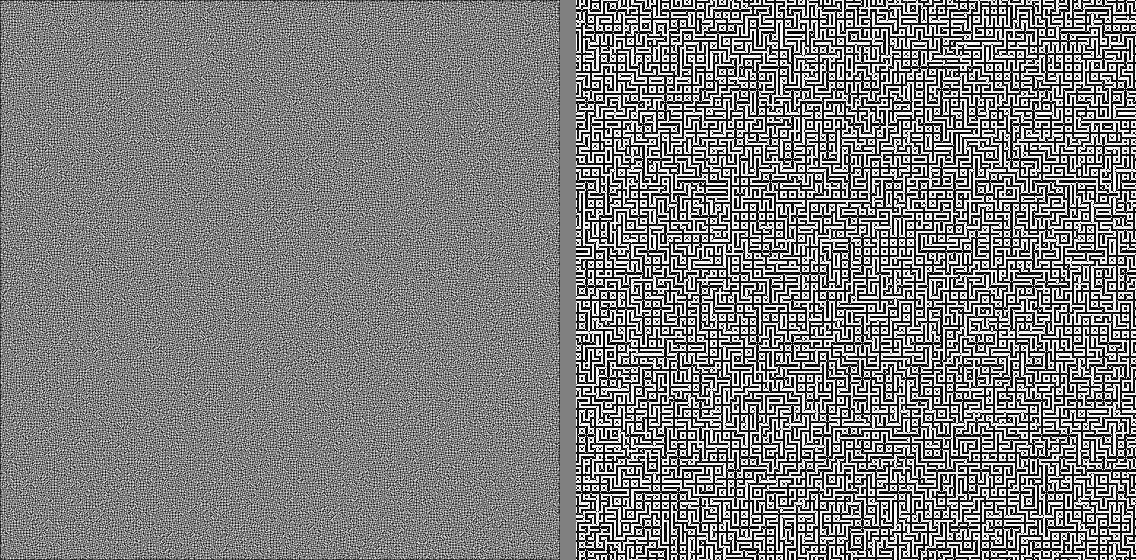
Left: the whole. Right: its middle third, enlarged.
This pattern is drawn by a Shadertoy shader. Its source:

```glsl
// A very fine black and white maze that reads as woven grey texture.
// Every second lattice post lays a short bar across itself, so nearly every
// cell keeps two exits. A windowed sinc averages the units under a pixel.

const float UNITS = 767.0;          // walls and corridors across the canvas
const int LAST_WALL = 766;          // index of the closing border wall
const float BENT_BARS = 0.2;        // share of bars bent into a corner
const float TURNING = 0.8;          // how often bars cross their neighbours
const float LOBES = 3.0;            // radius of the filter in its own widths
const float MIN_WIDTH = 0.5;        // narrowest filter, in units
const int MAX_REACH = 9;            // most units averaged to each side
const float PI = 3.14159;
const vec3 WALL_COLOUR = vec3(0.0);
const vec3 PATH_COLOUR = vec3(1.0);

// Integer hash of a grid position, from 0 to 1.
float hash(ivec2 p, uint seed) {
    uint h = uint(p.x) * 1597334677u ^ uint(p.y) * 3812015801u ^ seed * 2654435769u;
    h = (h ^ (h >> 16)) * 2146121005u;
    h = (h ^ (h >> 15)) * 2221713035u;
    h ^= h >> 16;
    return float(h >> 8) / 16777216.0;
}

// +1 or -1 with equal chance.
float coin(ivec2 p, uint seed) {
    return hash(p, seed) < 0.5 ? -1.0 : 1.0;
}

// True where the bar on a post is horizontal. Posts in odd columns
// mostly take the direction that is rarer among their diagonal neighbours.
bool barAlongX(ivec2 post) {
    float own = coin(post, 1u);
    if ((post.x & 1) == 0 || hash(post, 2u) > TURNING) return own > 0.0;
    float around = coin(post + ivec2(1, 1), 1u) + coin(post + ivec2(-1, 1), 1u)
                 + coin(post + ivec2(1, -1), 1u) + coin(post - ivec2(1, 1), 1u);
    return around < 0.5 * own;
}

// 1 for an open unit, 0 for a wall.
float openUnit(ivec2 unit) {
    if (any(lessThanEqual(unit, ivec2(0))) ||
        any(greaterThanEqual(unit, ivec2(LAST_WALL)))) return 0.0;

    ivec2 parity = unit & 1;
    if (parity.x == parity.y) return float(parity.x);   // cell or post

    // Of the two posts beside a gap, the one on even squares owns it.
    ivec2 post = (unit - parity) / 2;
    bool ahead = ((post.x + post.y) & 1) == 0;
    if (!ahead) post += parity;

    bool alongX = parity.x == 1;
    bool closed = barAlongX(post) == alongX;
    if (hash(post, 3u) < BENT_BARS) {
        closed = (coin(post, alongX ? 4u : 5u) > 0.0) == ahead;
    }
    return closed ? 0.0 : 1.0;
}

float sinc(float x) {
    float a = PI * x;
    return abs(a) < 0.001 ? 1.0 : sin(a) / a;
}

// Sinc windowed by its own central lobe.
float windowedSinc(float x) {
    return abs(x) < LOBES ? sinc(x) * sinc(x / LOBES) : 0.0;
}

// Filtered maze brightness around a position measured in units.
float mazeTone(vec2 position, float width) {
    ivec2 centre = ivec2(floor(position));
    int reach = min(int(ceil(LOBES * width)), MAX_REACH);
    float total = 0.0;
    float weightSum = 0.0;
    for (int j = -reach; j <= reach; j++) {
        float rowWeight = windowedSinc((float(centre.y + j) + 0.5 - position.y) / width);
        if (rowWeight == 0.0) continue;
        for (int i = -reach; i <= reach; i++) {
            float columnWeight = windowedSinc((float(centre.x + i) + 0.5 - position.x) / width);
            if (columnWeight == 0.0) continue;
            float weight = rowWeight * columnWeight;
            ivec2 unit = clamp(centre + ivec2(i, j), ivec2(0), ivec2(LAST_WALL));
            total += weight * openUnit(unit);
            weightSum += weight;
        }
    }
    return clamp(total / weightSum, 0.0, 1.0);
}

void mainImage(out vec4 fragColor, in vec2 fragCoord) {
    vec2 uv = fragCoord / iResolution.xy;
    vec2 position = UNITS * vec2(uv.x, 1.0 - uv.y);     // count from the top
    float width = max(UNITS / iResolution.y, MIN_WIDTH);
    float tone = mazeTone(position, width);
    fragColor = vec4(mix(WALL_COLOUR, PATH_COLOUR, tone), 1.0);
}
```
